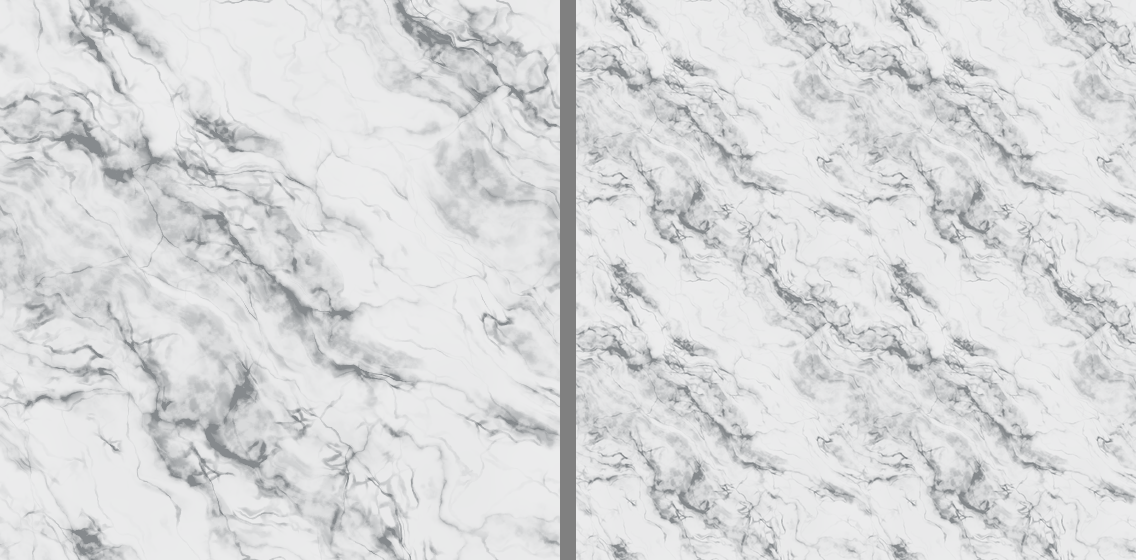
Left: one tile. Right: repeated 2 by 2.
Write a three.js fragment shader that draws this texture.

```glsl
// White marble with cool grey veins, tiling in both directions.
// Sheared wrapping lattices carry fractal noise (smoke, streaks, breaks) and
// Voronoi borders (veins); noise warps the borders so that they look cracked.
varying vec2 vUv;

const vec3 PAPER = vec3(0.930, 0.931, 0.933);
const vec3 INK = vec3(0.525, 0.541, 0.552);
// Whole cells per tile; x also counts diagonally where the lattice is sheared
const vec2 WARP_CELLS = vec2(5.0);
const vec2 ROUGH_CELLS = vec2(19.0);
const vec2 JAG_CELLS = vec2(64.0);
const vec2 PATCH_CELLS = vec2(6.0, 5.0);
const vec2 STREAK_CELLS = vec2(26.0, 8.0);
const vec2 BREAK_CELLS = vec2(17.0);
const vec2 VEIN_CELLS = vec2(5.0, 4.0);
const vec2 CRACK_CELLS = vec2(6.0, 5.0);
const vec2 MESH_CELLS = vec2(13.0, 12.0);
const vec2 NET_CELLS = vec2(32.0, 34.0);
const vec2 GRIT_CELLS = vec2(58.0);
const float WARP = 0.16;
const float ROUGHNESS = 0.032;
const float JAGGEDNESS = 0.009;
const float SMOKE_WIDTH = 0.042;
const float VEIN_WIDTH = 0.010;
const float CRACK_WIDTH = 0.0031;
const float MESH_WIDTH = 0.0042;
const float NET_WIDTH = 0.0046;
const float MOTTLE = 0.06;
const float SMOKE = 0.9;
const float CLOUD = 0.32;
const float VEIN = 0.55;
const float CRACK = 0.32;
const float MESH = 0.5;
const float NET = 0.55;

float hash(vec2 cell, float seed) {
  return fract(sin(dot(cell, vec2(127.1, 311.7)) + seed * 74.7) * 43758.5453);
}

// Integer matrix from canvas to cells; shear 1 stretches cells down to the right
mat2 lattice(vec2 cells, float shear) { return mat2(cells.x, 0.0, cells.x * shear, cells.y); }

float valueNoise(vec2 p, vec2 period, float seed) {
  vec2 f = fract(p);
  f = f * f * (3.0 - 2.0 * f);
  vec2 lo = mod(floor(p), period);
  vec2 hi = mod(floor(p) + 1.0, period);
  float bottom = mix(hash(lo, seed), hash(vec2(hi.x, lo.y), seed), f.x);
  float top = mix(hash(vec2(lo.x, hi.y), seed), hash(hi, seed), f.x);
  return mix(bottom, top, f.y);
}

float fbm(vec2 uv, vec2 cells, float shear, float seed) {
  vec2 p = lattice(cells, shear) * uv;
  float sum = 0.0;
  float weight = 0.5 / 0.9375;
  for (int octave = 0; octave < 4; octave++) {
    sum += weight * valueNoise(p, cells, seed + 0.37 * float(octave));
    p *= 2.0;
    cells *= 2.0;
    weight *= 0.5;
  }
  return sum;
}

vec2 drift(vec2 cells, float seed) {
  return vec2(fbm(vUv, cells, 0.0, seed), fbm(vUv, cells, 0.0, seed + 1.0)) - 0.5;
}

vec2 site(vec2 cell, vec2 period, float seed) {
  cell = mod(cell, period);
  return 0.04 + 0.92 * vec2(hash(cell, seed), hash(cell, seed + 0.5));
}

// x: distance to the nearest Voronoi border in canvas units, y: cell random
vec2 borders(vec2 uv, vec2 cells, float shear, float seed) {
  mat2 toCells = lattice(cells, shear);
  vec2 p = toCells * uv;
  vec2 base = floor(p), nearest = vec2(8.0), owner = vec2(0.0);
  for (int j = -1; j <= 1; j++) for (int i = -1; i <= 1; i++) {
    vec2 g = vec2(float(i), float(j));
    vec2 r = g + site(base + g, cells, seed) - fract(p);
    if (dot(r, r) < dot(nearest, nearest)) { nearest = r; owner = g; }
  }
  float border = 8.0;
  for (int j = -2; j <= 2; j++) for (int i = -2; i <= 2; i++) {
    vec2 g = owner + vec2(float(i), float(j));
    vec2 r = g + site(base + g, cells, seed) - fract(p);
    vec2 across = r - nearest;
    if (dot(across, across) > 0.0001)
      border = min(border, dot(0.5 * (nearest + r), across) / length(across * toCells));
  }
  return vec2(border, hash(mod(base + owner, cells), seed + 0.8));
}

float line(float dist, float width) { return 1.0 - smoothstep(0.2 * width, width, dist); }

void main() {
  vec2 p = vUv + WARP * drift(WARP_CELLS, 1.0) + ROUGHNESS * drift(ROUGH_CELLS, 3.0);
  p += JAGGEDNESS * drift(JAG_CELLS, 16.0);
  // Where the stone is busy, how its grain runs and where lines break off
  float activity = smoothstep(0.45, 0.65, fbm(p, PATCH_CELLS, 1.0, 5.0));
  float swell = smoothstep(0.4, 0.7, fbm(vUv, vec2(9.0), 0.0, 6.0));
  float streak = smoothstep(0.34, 0.66, fbm(p, STREAK_CELLS, 1.0, 7.0));
  float grit = smoothstep(0.3, 0.7, fbm(vUv, GRIT_CELLS, 0.0, 8.0));
  float broken = smoothstep(0.38, 0.62, fbm(vUv, BREAK_CELLS, 0.0, 14.0));
  // Main veins: a sharp border with smoke fading into some of the cells
  vec2 vein = borders(p, VEIN_CELLS, 1.0, 9.0);
  float smokeWidth = mix(0.004, SMOKE_WIDTH, vein.y * vein.y) * (0.15 + activity);
  float smoke = exp(-vein.x / smokeWidth) * (0.2 + 0.8 * streak) * (0.2 + 0.8 * activity);
  float core = line(vein.x, 0.003 + VEIN_WIDTH * swell * broken);
  core *= (0.15 + 0.85 * activity) * (0.3 + 0.7 * broken);
  // Streaked clouds, steep thin cracks and broken nets of two sizes
  float cloud = smoothstep(0.53, 0.66, fbm(p, PATCH_CELLS, 1.0, 10.0)) * (0.15 + 0.85 * streak);
  float crack = line(borders(p.yx, CRACK_CELLS, 1.0, 11.0).x, CRACK_WIDTH) * (0.15 + 0.85 * swell);
  float mesh = line(borders(p, MESH_CELLS, 1.0, 15.0).x, MESH_WIDTH) * broken * (0.1 + 0.9 * activity);
  float net = line(borders(p, NET_CELLS, 0.0, 12.0).x, NET_WIDTH * (0.5 + broken));
  net *= activity * broken * (0.35 + 0.65 * swell);
  float grey = SMOKE * smoke + CLOUD * cloud + VEIN * core + CRACK * crack + MESH * mesh + NET * net;
  grey = grey * (0.45 + 0.9 * grit) + MOTTLE * fbm(vUv, vec2(6.0), 0.0, 13.0);
  gl_FragColor = vec4(mix(PAPER, INK, clamp(grey, 0.0, 1.0)), 1.0);
}
```
